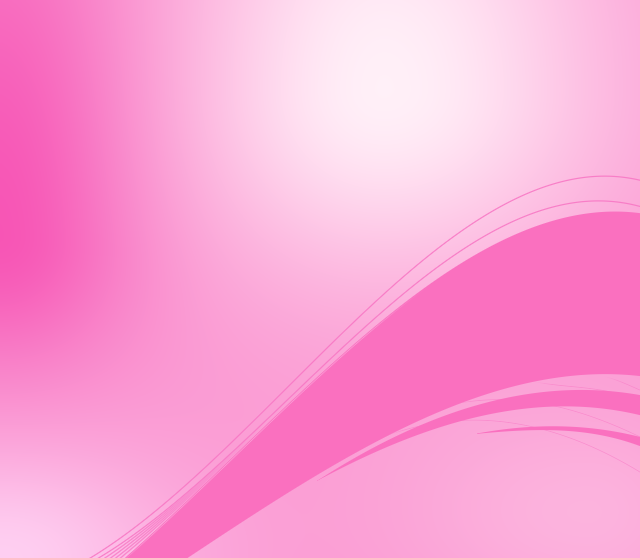
This background is drawn by a Shadertoy shader. Its source:

```glsl
// Soft pink glow background with a sweeping ribbon and fine curved strands.

const vec3 RIBBON = vec3(0.98, 0.44, 0.75);
const vec3 STRAND = vec3(0.97, 0.47, 0.77);
const vec3 PALE = vec3(0.99, 0.74, 0.90);

// Cubic through four heights spaced evenly from x = start to x = 1.
float cubic(float x, float start, vec4 h) {
    float t = 3.0 * (x - start) / (1.0 - start);
    float a = t - 1.0, b = t - 2.0, c = t - 3.0;
    return -h.x * a * b * c / 6.0 + h.y * t * b * c / 2.0
         - h.z * t * a * c / 2.0 + h.w * t * a * b / 6.0;
}

// Signed distance above the curve, in canvas heights.
float above(vec2 uv, float start, vec4 h) {
    float e = 0.002;
    float y = cubic(uv.x, start, h);
    float slope = (cubic(uv.x + e, start, h) - y) / e;
    slope *= iResolution.y / iResolution.x;
    return (uv.y - y) / sqrt(1.0 + slope * slope);
}

// Smooth coverage of the region where d is negative.
float cover(float d) {
    return clamp(0.5 - d * iResolution.y, 0.0, 1.0);
}

float stroke(float d, float halfWidth) {
    return cover(abs(d) - halfWidth);
}

// Area between two curves, right of their shared start.
float blade(vec2 uv, float start, vec4 top, vec4 bottom) {
    float body = max(above(uv, start, top), -above(uv, start, bottom));
    return cover(body) * step(start, uv.x);
}

float hair(vec2 uv, float start, vec4 h) {
    return stroke(above(uv, start, h), 0.0006) * smoothstep(start, start + 0.04, uv.x);
}

// Gaussian with separate spreads: (left, right, down, up).
float glow(vec2 uv, vec2 centre, vec4 spread) {
    vec2 d = uv - centre;
    vec2 s = vec2(d.x < 0.0 ? spread.x : spread.y, d.y < 0.0 ? spread.z : spread.w);
    d /= s;
    return exp(-0.5 * dot(d, d));
}

vec3 backdrop(vec2 uv) {
    float corner = glow(uv, vec2(0.0), vec4(0.20, 0.20, 0.14, 0.14));
    float tone = 0.60;
    tone += 0.34 * glow(uv, vec2(0.60, 0.84), vec4(0.22, 0.25, 0.24, 0.40));
    tone -= 0.27 * glow(uv, vec2(0.0, 0.58), vec4(0.15, 0.15, 0.17, 0.47));
    tone += 0.10 * glow(uv, vec2(0.92, 0.08), vec4(0.22, 0.15, 0.14, 0.14));
    tone += 0.21 * corner;
    return vec3(0.97 + 0.03 * smoothstep(0.35, 0.95, tone), tone,
                0.73 + 0.43 * (tone - 0.38) + 0.03 * corner);
}

void mainImage(out vec4 fragColor, in vec2 fragCoord) {
    vec2 uv = fragCoord / iResolution.xy;
    vec3 color = backdrop(uv);

    // Main ribbon
    float ribbonTop = above(uv, 0.195, vec4(0.0, 0.290, 0.536, 0.618));
    float ribbonBottom = above(uv, 0.293, vec4(0.0, 0.171, 0.295, 0.326));
    color = mix(color, RIBBON, cover(max(ribbonTop, -ribbonBottom)));

    // Long strands above the ribbon
    float outer = above(uv, 0.141, vec4(0.0, 0.281, 0.580, 0.677));
    float inner = above(uv, 0.154, vec4(0.0, 0.269, 0.549, 0.630));
    color = mix(color, STRAND, 0.9 * stroke(outer, 0.0011));
    color = mix(color, STRAND, 0.9 * stroke(inner, 0.0011));

    // Pale rim and fine strands gathering at the lower left
    float rim = smoothstep(0.15, 0.25, uv.x) * (1.0 - smoothstep(0.55, 0.68, uv.x));
    color = mix(color, PALE, 0.6 * rim * stroke(ribbonTop + 0.002, 0.0006));
    float gather = 1.0 - smoothstep(0.22, 0.42, uv.x);
    for (int i = 1; i < 5; i++) {
        float d = mix(inner, ribbonTop, float(i) / 5.0);
        color = mix(color, STRAND, 0.8 * gather * stroke(d, 0.0012));
    }

    // Thin strands crossing below the ribbon
    float hairs = hair(uv, 0.599, vec4(0.217, 0.247, 0.2245, 0.154));
    hairs = max(hairs, hair(uv, 0.703, vec4(0.274, 0.283, 0.262, 0.217)));
    hairs = max(hairs, hair(uv, 0.830, vec4(0.317, 0.308, 0.300, 0.280)));
    hairs = max(hairs, hair(uv, 0.940, vec4(0.326, 0.320, 0.311, 0.301)));
    color = mix(color, STRAND, 0.6 * hairs);

    // Tapered blades under the ribbon
    float longBlade = blade(uv, 0.495, vec4(0.138, 0.241, 0.295, 0.292),
                            vec4(0.138, 0.225, 0.269, 0.256));
    float shortBlade = blade(uv, 0.745, vec4(0.223, 0.235, 0.2335, 0.217),
                             vec4(0.2225, 0.229, 0.2245, 0.2005));
    color = mix(color, RIBBON, max(longBlade, shortBlade));

    fragColor = vec4(color, 1.0);
}
```
